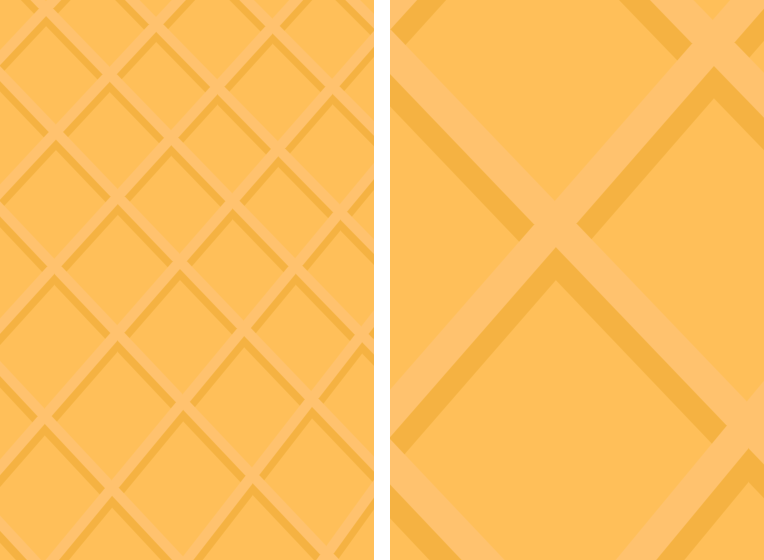
Left: the whole. Right: its middle third, enlarged.
This pattern is drawn by a Shadertoy shader. Its source:

```glsl
// Waffle surface: an uneven diagonal lattice of pale ridges with shaded cell edges.

// Colours
const vec3 CELL_COLOR   = vec3(1.00, 0.75, 0.35);
const vec3 RIDGE_COLOR  = vec3(1.00, 0.76, 0.43);
const vec3 SHADOW_COLOR = vec3(0.96, 0.70, 0.26);

// Sizes, in canvas heights
const float RIDGE_HALF_WIDTH = 0.0093;
const float SHADOW_TOP       = 0.0178;  // shadow depth at the top edge
const float SHADOW_BOTTOM    = 0.0215;  // shadow depth at the bottom edge

// Ridge families: polynomial coefficients over the centred ridge index
const int  FALLING_COUNT = 8;
const vec4 FALLING_START = vec4(0.0352, 0.2018, 0.0104, 0.00195);
const vec3 FALLING_SLOPE = vec3(1.038, 0.012, 0.0);
const int  RISING_COUNT  = 7;
const vec4 RISING_START  = vec4(0.8346, 0.2630, 0.0130, 0.00221);
const vec3 RISING_SLOPE  = vec3(-1.146, -0.054, -0.009);

// Hand-cut unevenness of the falling ridges
const float FALLING_JITTER[FALLING_COUNT] = float[FALLING_COUNT](
    0.0, -0.0091, 0.0099, -0.0061, -0.0074, 0.0052, 0.0229, -0.0182);

// Distance to ridge number t, whose height at the left edge and slope vary with t
float ridgeDistance(vec2 p, float t, vec4 start, vec3 slope, float jitter) {
    float height = start.x + t * (start.y + t * (start.z + t * start.w)) + jitter;
    float m = slope.x + t * (slope.y + t * slope.z);
    return abs(p.y - m * p.x - height) / sqrt(1.0 + m * m);
}

// Signed distance to the lattice, negative inside a ridge
float latticeDistance(vec2 p) {
    float d = 1e3;
    for (int i = 0; i < FALLING_COUNT; i++) {
        float t = float(i) - 0.5 * float(FALLING_COUNT - 1);
        d = min(d, ridgeDistance(p, t, FALLING_START, FALLING_SLOPE, FALLING_JITTER[i]));
    }
    for (int i = 0; i < RISING_COUNT; i++) {
        float t = float(i) - 0.5 * float(RISING_COUNT - 1);
        d = min(d, ridgeDistance(p, t, RISING_START, RISING_SLOPE, 0.0));
    }
    return d - RIDGE_HALF_WIDTH;
}

// Antialiased fill of a signed distance
float coverage(float d) {
    return smoothstep(0.75, -0.75, d * iResolution.y);
}

void mainImage(out vec4 fragColor, in vec2 fragCoord) {
    // Canvas heights, measured downwards from the upper left
    vec2 p = fragCoord / iResolution.y;
    p.y = 1.0 - p.y;

    // The shadow is the lattice dropped straight down, under the ridges
    float drop = mix(SHADOW_TOP, SHADOW_BOTTOM, p.y);
    float shadow = coverage(latticeDistance(p - vec2(0.0, drop)));
    float ridge = coverage(latticeDistance(p));

    vec3 color = mix(CELL_COLOR, SHADOW_COLOR, shadow);
    color = mix(color, RIDGE_COLOR, ridge);
    fragColor = vec4(color, 1.0);
}
```
